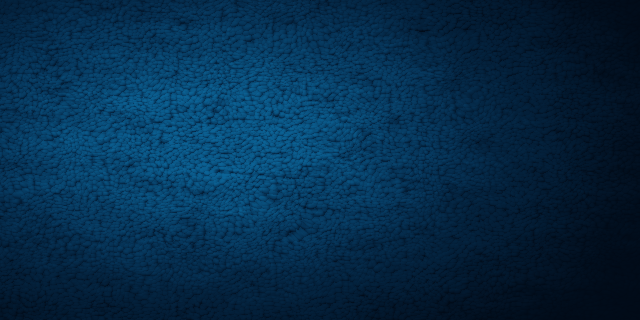
This texture is drawn by a Shadertoy shader. Its source:

```glsl
// Dark blue worn leather lit by a soft, off-centre glow.
// Light falloff, broken streaks of gradient noise, stains, creases and a
// lit pebble grain are combined into one tone, then mapped to a blue ramp.

#define GLOW_CENTER   vec2(0.35, 0.58)
#define GLOW_LEFT     0.50
#define GLOW_RIGHT    0.43
#define GLOW_HEIGHT   0.48
#define GRAIN_CELLS   84.0
#define GRAIN_DEPTH   0.34
#define FIBRE_DEPTH   0.26
#define STREAK_DEPTH  0.17
#define MOTTLE_DEPTH  0.26
#define STAIN_DEPTH   0.34
#define CREASE_DEPTH  0.20

const int STAIN_COUNT = 8;

// Stain centre (xy) and radii (zw), as fractions of the canvas
const vec4 STAINS[STAIN_COUNT] = vec4[](
    vec4(0.088, 0.735, 0.035, 0.075),
    vec4(0.450, 0.735, 0.022, 0.030),
    vec4(0.545, 0.510, 0.028, 0.022),
    vec4(0.630, 0.435, 0.042, 0.030),
    vec4(0.285, 0.235, 0.055, 0.060),
    vec4(0.055, 0.250, 0.050, 0.050),
    vec4(0.480, 0.450, 0.040, 0.025),
    vec4(0.910, 0.475, 0.025, 0.022));

vec2 hash2(vec2 p) {
    vec3 q = fract(vec3(p.xyx) * vec3(0.1031, 0.1030, 0.0973));
    q += dot(q, q.yzx + 33.33);
    return fract((q.xx + q.yz) * q.zy);
}

float cornerGradient(vec2 cell, vec2 offset) {
    return dot(hash2(cell) * 2.0 - 1.0, offset);
}

float gradientNoise(vec2 p) {
    vec2 i = floor(p), f = fract(p);
    vec2 w = f * f * f * (f * (f * 6.0 - 15.0) + 10.0);
    vec2 e = vec2(1.0, 0.0);
    float low  = mix(cornerGradient(i, f), cornerGradient(i + e.xy, f - e.xy), w.x);
    float high = mix(cornerGradient(i + e.yx, f - e.yx), cornerGradient(i + e.xx, f - e.xx), w.x);
    return mix(low, high, w.y);
}

float fbm(vec2 p) {
    float sum = 0.0, amp = 1.0;
    for (int i = 0; i < 5; i++) {
        sum += amp * gradientNoise(p);
        p = mat2(1.9, 0.25, -0.25, 2.1) * p + 17.3;
        amp *= 0.6;
    }
    return sum;
}

// Rounded pebbles lit from the upper left, with soft dark pores between them
float pebbleGrain(vec2 p) {
    vec2 cell = floor(p), f = fract(p), toCenter = vec2(0.0);
    float nearest = 8.0;
    for (int y = -1; y <= 1; y++)
    for (int x = -1; x <= 1; x++) {
        vec2 o = vec2(x, y);
        vec2 d = o + hash2(cell + o) - f;
        if (dot(d, d) < nearest) { nearest = dot(d, d); toCenter = d; }
    }
    float lit = dot(toCenter, vec2(0.5, -0.85));
    return 0.9 * lit + 0.35 - smoothstep(0.0, 0.6, nearest);
}

float glow(vec2 uv) {
    vec2 d = uv - GLOW_CENTER;
    d /= vec2(d.x < 0.0 ? GLOW_LEFT : GLOW_RIGHT, GLOW_HEIGHT);
    return exp(-dot(d, d));
}

float stains(vec2 uv, vec2 p) {
    float ragged = smoothstep(-0.30, 0.50, fbm(p * vec2(16.0, 34.0)));
    float sum = 0.0;
    for (int i = 0; i < STAIN_COUNT; i++) {
        vec2 d = (uv - STAINS[i].xy) / STAINS[i].zw;
        sum += exp(-1.5 * dot(d, d));
    }
    return sum * ragged;
}

// Thin groove with a lit lower lip, between two x positions
float crease(vec2 uv, float y, float slope, vec2 span) {
    float path = y + slope * (uv.x - span.x) + 0.016 * gradientNoise(vec2(uv.x * 28.0, y * 40.0));
    float d = (uv.y - path) / 0.005;
    float fade = smoothstep(span.x, span.x + 0.05, uv.x) * (1.0 - smoothstep(span.y - 0.05, span.y, uv.x));
    return fade * (exp(-d * d) - 0.5 * exp(-(d + 2.0) * (d + 2.0)));
}

vec3 blueRamp(float t) {
    vec3 c = mix(vec3(0.004, 0.040, 0.090), vec3(0.010, 0.110, 0.205), smoothstep(0.0, 0.30, t));
    c = mix(c, vec3(0.022, 0.200, 0.340), smoothstep(0.20, 0.70, t));
    return mix(c, vec3(0.045, 0.390, 0.590), smoothstep(0.50, 1.35, t));
}

void mainImage(out vec4 fragColor, in vec2 fragCoord) {
    vec2 uv = fragCoord / iResolution.xy;
    vec2 p = fragCoord / iResolution.y;

    // Broad light and worn, horizontal discolouration
    float light = glow(uv);
    float streak = fbm(p * vec2(4.0, 14.0) + 4.7);
    float mottle = fbm(p * vec2(11.0, 24.0) + 31.0);
    float wear = STREAK_DEPTH * streak - MOTTLE_DEPTH * smoothstep(0.0, 0.80, mottle);

    // Fine surface relief, bent by slow noise
    vec2 bend = 0.03 * vec2(gradientNoise(p * 9.0), gradientNoise(p * 9.0 + 50.0));
    vec2 surface = p + bend;
    float relief = GRAIN_DEPTH * pebbleGrain(surface * GRAIN_CELLS * vec2(0.8, 1.1));
    relief += FIBRE_DEPTH * gradientNoise(surface * vec2(70.0, 115.0));

    float marks = STAIN_DEPTH * stains(uv, p)
        + CREASE_DEPTH * crease(uv, 0.475, -0.20, vec2(0.30, 0.46))
        + CREASE_DEPTH * crease(uv, 0.365, -0.28, vec2(0.44, 0.57));

    float tone = light * (1.03 + wear + relief - marks) + 0.03 * (streak + relief);
    fragColor = vec4(blueRamp(clamp(tone, 0.0, 1.4)), 1.0);
}
```
